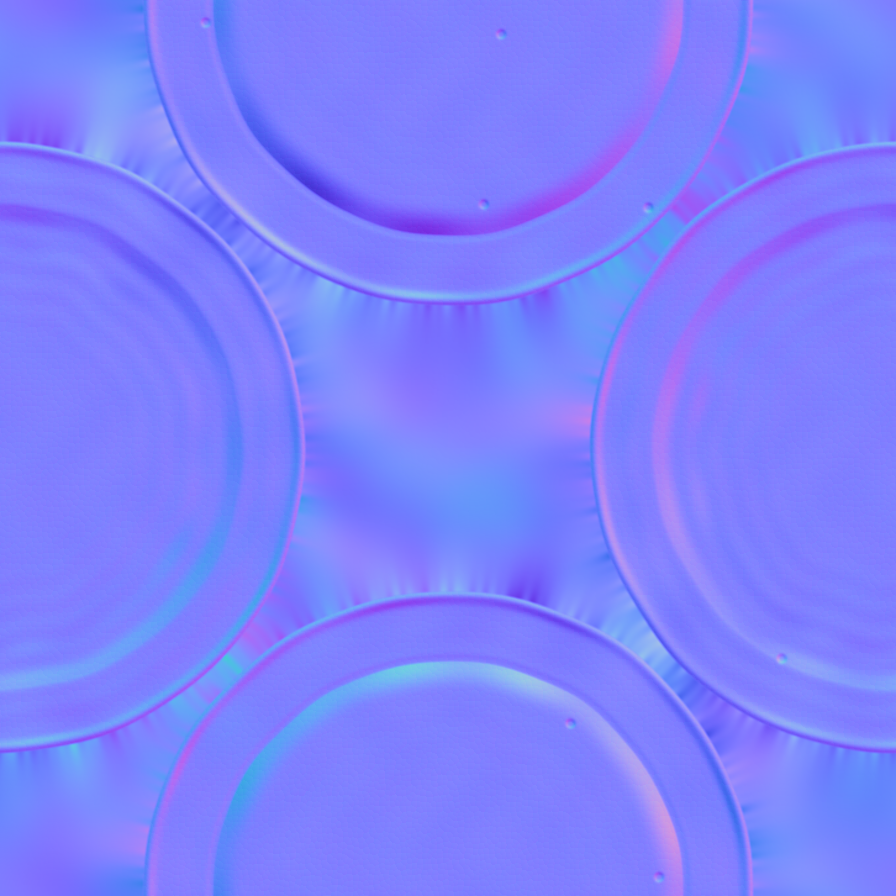
Reproduce this texture map procedurally as a Shadertoy shader.

```glsl
// Tangent-space normal map of two embossed round plates on a smooth sheet that tiles.
// Radial profiles give the slopes of each plate, layered sines give wear and puckers,
// and cellular noise gives grain and pits. Slopes are summed, then encoded as colour.

const float TAU = 6.2831853;

vec2 hash2(vec2 p) {
    p = fract(p * vec2(0.1031, 0.1137) + 0.07);
    p += dot(p, p.yx + 33.33);
    return fract((p.xx + p.yx) * p.yy * vec2(7.3, 11.7));
}

float gauss(float x, float width) {
    return exp(-x * x / (width * width));
}

// Layered sines with whole frequencies, so that they close around a circle
float waves(float angle, float freq, float seed) {
    float sum = 0.0;
    for (int k = 0; k < 5; k++) {
        sum += sin(floor(freq) * angle + seed * 2.7 + float(k * k) * 1.9);
        freq = freq * 1.35 + 1.0;
    }
    return sum * 0.42;
}

// Cellular noise: offset from the nearest point (xy) and its random id (z)
vec3 cells(vec2 uv, float count) {
    vec2 p = uv * count, base = floor(p);
    vec3 nearest = vec3(9.0, 9.0, 0.0);
    for (int y = -1; y <= 1; y++)
    for (int x = -1; x <= 1; x++) {
        vec2 cell = base + vec2(x, y);
        vec2 rnd = hash2(mod(cell, count));
        vec2 offset = p - cell - 0.15 - 0.7 * rnd;
        if (dot(offset, offset) < dot(nearest.xy, nearest.xy))
            nearest = vec3(offset, fract(rnd.x * 17.0 + rnd.y * 31.0));
    }
    return nearest;
}

// Broad swells of the sheet
vec2 swells(vec2 uv) {
    vec2 p = uv * TAU;
    p += 0.5 * sin(p.yx * 2.0 + vec2(0.6, 2.1));
    return vec2(-0.03, 0.02)
         + 0.045 * sin(p * 3.0 + vec2(1.0, 4.2)) * sin(p.yx * 2.0 + vec2(2.4, 0.3))
         + 0.04 * sin(p.yx * 4.0 + p * 2.0 + vec2(5.0, 1.3));
}

// Outward slope across a plate; raised is 1 for a boss and 0 for a dish
float plateProfile(float r, float angle, float raised) {
    float wear = waves(angle, 2.0, raised + 1.0);
    // Inner step
    float bossStep = smoothstep(0.215, 0.259, r) * (1.0 - smoothstep(0.261, 0.266, r));
    float dishStep = gauss(r - 0.261, 0.012) + 0.35 * gauss(r - 0.226, 0.012) * wear;
    float slope = mix(-0.14 * dishStep, 0.25 * bossStep * bossStep, raised) * (0.9 + 0.35 * wear);
    slope -= 0.05 * gauss(r - 0.269, 0.003);
    // Flat band and lathe rings
    slope += 0.025 * waves(angle, 3.0, 4.0 + raised) * smoothstep(0.26, 0.31, r);
    slope += (0.016 - 0.011 * raised) * sin(r * 210.0 + wear) * smoothstep(0.08, 0.22, r);
    // Rolled rim
    slope -= (0.17 + 0.08 * wear) * gauss(r - 0.331, 0.0055);
    slope += 0.19 * gauss(r - 0.339, 0.0035);
    return slope;
}

void mainImage(out vec4 fragColor, in vec2 fragCoord) {
    vec2 uv = fragCoord / iResolution.xy;
    vec2 plates = vec2(0.0), puckers = vec2(0.0);
    float sheet = 1.0;

    for (int i = 0; i < 2; i++) {
        float raised = 1.0 - float(i);
        vec2 q = fract(uv - vec2(0.5 * raised, 0.5 - 0.5 * raised) + 0.5) - 0.5;
        float angle = atan(q.y, q.x);
        float r = length(q) + 0.0012 * waves(angle, 3.0, raised);
        vec2 outward = q / max(length(q), 0.0001);

        float onPlate = 1.0 - smoothstep(0.339, 0.343, r);
        plates += outward * plateProfile(r, angle, raised) * onPlate;
        sheet *= 1.0 - onPlate;

        // Puckers that fade away from the rim: wide folds and short hairs
        float gap = max(r - 0.339, 0.0);
        float folds = 0.13 * waves(angle, 8.0, raised * 3.0 + 2.0) * exp(-gap / 0.045);
        float hairs = 0.10 * waves(angle, 47.0, raised + 5.0) * exp(-gap / 0.011);
        puckers += outward * (folds + hairs);
    }

    vec2 slope = plates + sheet * (swells(uv) + puckers);

    // Fine grain, mostly on the plates
    slope += cells(uv, 170.0).xy * mix(0.022, 0.004, sheet);
    slope += 0.006 * sin(uv.yx * TAU * 9.0 + 2.0 * sin(uv * TAU * 5.0));

    // Scattered pits
    vec3 pit = cells(uv, 12.0);
    float pitDist = length(pit.xy);
    float pitRing = gauss(pitDist - 0.05, 0.028) * step(0.9, pit.z);
    slope -= pit.xy / max(pitDist, 0.001) * 0.17 * pitRing * (1.0 - sheet);

    // Encode the unit normal
    vec2 n = slope * 2.0;
    fragColor = vec4(vec3(n, sqrt(max(1.0 - dot(n, n), 0.0))) * 0.5 + 0.5, 1.0);
}
```
